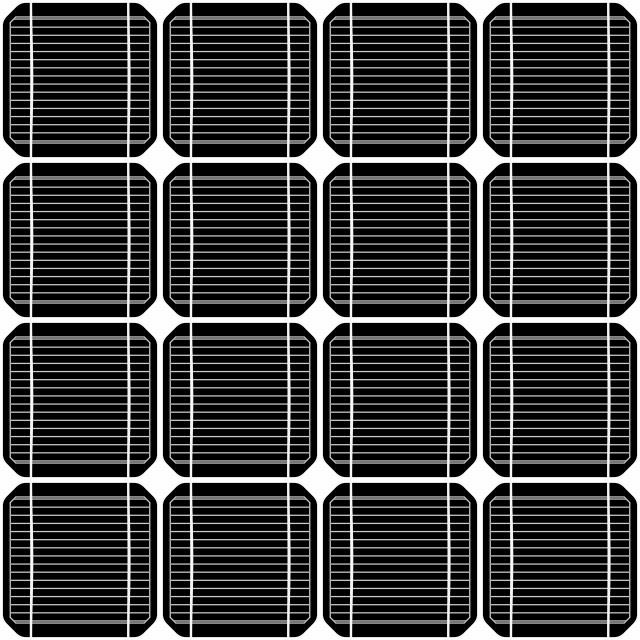
Write a WebGL 2 fragment shader that draws this pattern.

```glsl
#version 300 es
precision highp float;
// Solar panel: a 4 by 4 grid of black chamfered cells with contact fingers and busbars.

// Lengths are fractions of one cell.
#define CELLS 4.0
#define CELL_HALF vec2(0.482, 0.482)
#define CELL_CHAMFER 0.854
#define CELL_ROUNDING 0.025
#define FRAME_HALF vec2(0.436, 0.394)
#define FRAME_CHAMFER 0.795
#define FINGER_PITCH 0.0508
#define FINGER_WIDTH 0.0078
#define BUSBAR_X 0.304
#define BUSBAR_WIDTH 0.0175
#define BUSBAR_BOW 0.005

uniform vec2 u_resolution;
out vec4 fragColor;

const vec3 BACKING = vec3(0.995);
const vec3 SILICON = vec3(0.0);
const vec3 FINGER = vec3(0.80);
const vec3 BUSBAR = vec3(0.97);

float smoothMax(float a, float b, float k) {
    float h = max(k - abs(a - b), 0.0) / k;
    return max(a, b) + 0.25 * h * h * k;
}

// Distance to a box whose corners are cut where |x| + |y| = chamfer.
float chamferedBox(vec2 p, vec2 halfSize, float chamfer, float rounding) {
    vec2 a = abs(p);
    vec2 side = a - halfSize;
    float cut = (a.x + a.y - chamfer) * 0.70711;
    return smoothMax(max(side.x, side.y), cut, rounding);
}

float coverage(float dist, float pixel) {
    return clamp(0.5 - dist / pixel, 0.0, 1.0);
}

float stroke(float dist, float width, float pixel) {
    return coverage(abs(dist) - 0.5 * width, pixel);
}

void main() {
    vec2 p = fract(gl_FragCoord.xy / u_resolution * CELLS) - 0.5;
    float pixel = CELLS / min(u_resolution.x, u_resolution.y);

    // Silicon cell on the white backing
    float cell = chamferedBox(p, CELL_HALF, CELL_CHAMFER, CELL_ROUNDING);
    vec3 color = mix(BACKING, SILICON, coverage(cell, pixel));

    // Thin frame and the evenly spaced fingers inside it
    float frame = chamferedBox(p, FRAME_HALF, FRAME_CHAMFER, 0.002);
    float fingerDist = (fract(p.y / FINGER_PITCH) - 0.5) * FINGER_PITCH;
    float fingers = stroke(fingerDist, FINGER_WIDTH, pixel) * coverage(frame, pixel);
    float grid = max(fingers, stroke(frame, FINGER_WIDTH, pixel));
    color = mix(color, FINGER, grid);

    // Two busbars, slightly bowed and wider at mid cell
    float middle = 0.5 + 0.5 * cos(6.2831853 * p.y);
    float bent = p.x - BUSBAR_BOW * (middle - 0.5);
    float barWidth = BUSBAR_WIDTH * (0.85 + 0.25 * middle);
    float busbars = stroke(abs(bent) - BUSBAR_X, barWidth, pixel);
    color = mix(color, max(color, BUSBAR), busbars);

    fragColor = vec4(color, 1.0);
}
```
